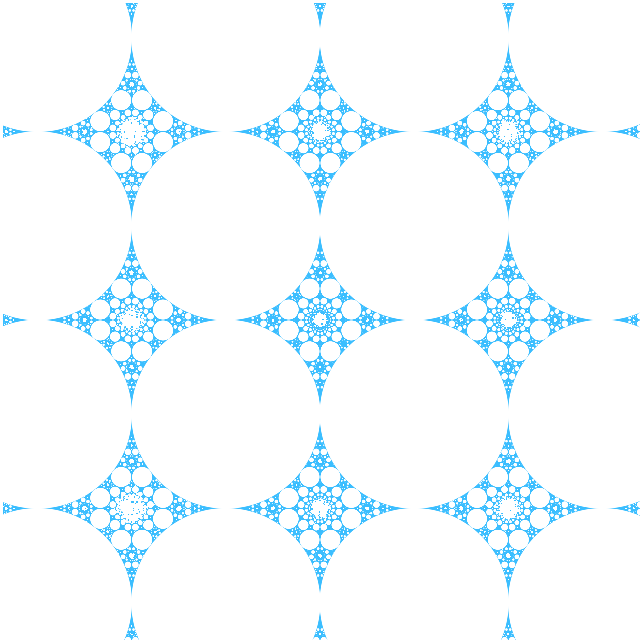
A three.js fragment shader for this pattern:

```glsl
// Blue four-pointed stars on white, each pierced by ever smaller round holes.
// Tangent discs on a square grid are folded by repeated circle inversion;
// a hashed speckle frays the star centres, more so away from the middle.
#define PERIOD 0.2943
#define LEVELS 4
#define GRAIN 512.0
#define SOFTNESS 0.00195
#define MARGIN 0.004
#define CORE_RADIUS 0.08
#define CORE_GROWTH 0.027
#define CORE_LEAN 0.014
#define HOLE_SHRINK 0.5
#define PAPER vec3(1.0)
#define INK vec3(0.23, 0.745, 1.0)

varying vec2 vUv;

float hash(vec2 p) {
  return fract(sin(dot(p, vec2(127.1, 311.7))) * 43758.5453);
}

// Wraps the plane into the square from -1 to 1.
vec2 wrapCell(vec2 p) {
  return p - 2.0 * floor(0.5 * (p + 1.0));
}

// Worn core size, larger in outer stars and largest at the left.
float coreRadius(vec2 cell) {
  return CORE_RADIUS + CORE_GROWTH * (abs(cell.x) + abs(cell.y)) - CORE_LEAN * cell.x;
}

float starInk(vec2 uv) {
  vec2 p = 2.0 * (uv - 0.5) / PERIOD;
  float core = coreRadius(floor(0.5 * (p + 1.0)));
  float soft = 2.0 * SOFTNESS / PERIOD;
  float grain = hash(floor(uv * GRAIN));
  float magnification = 1.0;
  float ink = 1.0;

  for (int level = 0; level < LEVELS; level++) {
    p = wrapCell(p);

    // Discs at the cell corners; inner ones shrink to leave a blue rim.
    float edge = (length(abs(p) - 1.0) - 1.0) / magnification;
    float shift = level == 0 ? 0.25 : -HOLE_SHRINK;
    float hole = 1.0 - smoothstep(shift - 0.35, shift + 0.35, edge / soft);
    float visible = smoothstep(0.5, 1.0, 1.0 / (magnification * soft));
    ink *= 1.0 - hole * visible;

    // Frayed core, repeated smaller in every fold.
    float reach = length(p) / (level == 0 ? core : 0.8 * core);
    float wear = 0.95 * (1.0 - smoothstep(0.65, 1.25, reach));
    ink *= 1.0 - step(grain, wear) * step(0.001, wear);

    // Inversion in the unit circle.
    float r2 = max(dot(p, p), 0.0001);
    p /= r2;
    magnification /= r2;
  }
  return ink;
}

void main() {
  // Blank strip along the left and top edges.
  float frame = step(MARGIN, vUv.x) * step(vUv.y, 1.0 - MARGIN);
  gl_FragColor = vec4(mix(PAPER, INK, starInk(vUv) * frame), 1.0);
}
```
